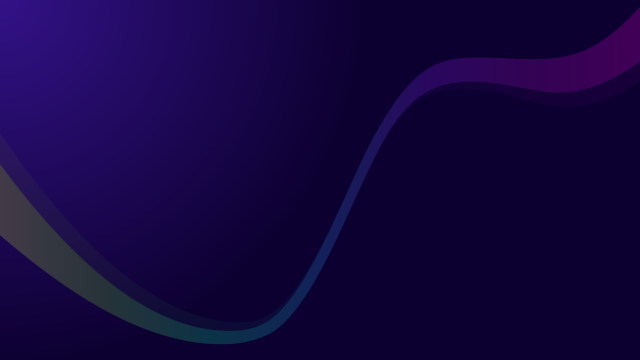
A Shadertoy shader for this background:

```glsl
// A translucent rainbow ribbon sweeping over a deep indigo glow.

// Knots of the ribbon edges: x, height, slope
const vec3 upperKnots[8] = vec3[8](
    vec3(0.0, 0.544, -1.35), vec3(0.625, 0.081, -0.03),
    vec3(0.764, 0.123, 0.85), vec3(0.979, 0.498, 2.25),
    vec3(1.157, 0.785, 0.9), vec3(1.343, 0.840, 0.0),
    vec3(1.597, 0.850, 0.3), vec3(1.778, 0.981, 1.1));
const vec3 lowerKnots[8] = vec3[8](
    vec3(0.0, 0.347, -0.86), vec3(0.602, 0.044, -0.03),
    vec3(0.741, 0.069, 0.45), vec3(0.935, 0.336, 2.1),
    vec3(1.102, 0.667, 1.35), vec3(1.319, 0.773, 0.0),
    vec3(1.556, 0.743, 0.0), vec3(1.778, 0.829, 0.7));

// Evenly spaced colours along the ribbon
const vec3 ribbonColors[7] = vec3[7](
    vec3(0.26, 0.23, 0.28), vec3(0.15, 0.20, 0.22), vec3(0.04, 0.20, 0.28),
    vec3(0.07, 0.13, 0.35), vec3(0.16, 0.03, 0.37), vec3(0.20, 0.01, 0.33),
    vec3(0.25, 0.00, 0.34));

// Cubic Hermite curve through the knots
float curveHeight(float x, vec3 knots[8]) {
    int i = 0;
    for (int k = 1; k < 7; k++) if (x > knots[k].x) i = k;
    vec3 a = knots[i], b = knots[i + 1];
    float w = b.x - a.x;
    float t = (x - a.x) / w, s = 1.0 - t;
    return s * s * (1.0 + 2.0 * t) * a.y + t * t * (3.0 - 2.0 * t) * b.y
         + w * t * s * (s * a.z - t * b.z);
}

// Antialiased coverage where d is positive
float coverage(float d) {
    return clamp(0.5 + d / max(fwidth(d), 1e-5), 0.0, 1.0);
}

vec3 ribbonColor(float x) {
    float s = clamp(x / 1.778, 0.0, 0.9999) * 6.0;
    int i = int(s);
    return mix(ribbonColors[i], ribbonColors[i + 1], fract(s));
}

void mainImage(out vec4 fragColor, in vec2 fragCoord) {
    vec2 p = fragCoord / iResolution.xy * vec2(16.0 / 9.0, 1.0);

    // Indigo glow from the top left corner
    float glow = max(0.0, 1.0 - distance(p, vec2(0.0, 1.0)) / 1.02);
    vec3 color = mix(vec3(0.047, 0.0, 0.188), vec3(0.2, 0.07, 0.53), glow);

    // Ribbon edges and the wider veil behind them
    float upper = curveHeight(p.x, upperKnots);
    float lower = curveHeight(p.x, lowerKnots);
    float veilAbove = 0.086 * pow(max(0.0, 1.0 - p.x / 0.995), 1.2);
    float veilBelow = 0.056 * pow(max(0.0, (p.x - 0.97) / 0.81), 1.2);

    float veil = coverage(upper + veilAbove - p.y) * coverage(p.y - lower + veilBelow);
    float ribbon = coverage(upper - p.y) * coverage(p.y - lower);

    vec3 tint = ribbonColor(p.x);
    color = mix(color, tint, 0.23 * veil);
    color = mix(color, tint, ribbon);
    fragColor = vec4(color, 1.0);
}
```
